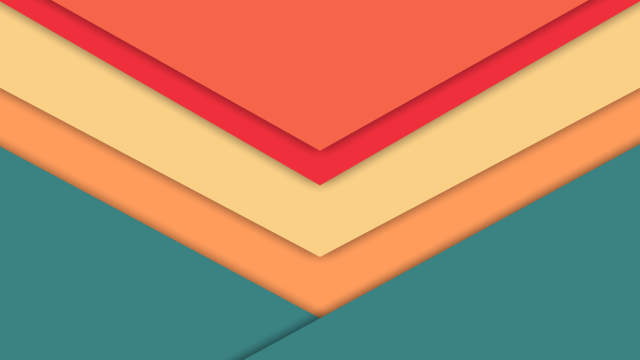
This background is drawn by a WebGL 1 fragment shader. Its source:

```glsl
precision highp float;
uniform vec2 u_resolution;

#define CORAL  vec3(0.965, 0.392, 0.290)
#define RED    vec3(0.937, 0.184, 0.235)
#define CREAM  vec3(0.980, 0.816, 0.530)
#define ORANGE vec3(1.000, 0.612, 0.360)
#define TEAL   vec3(0.230, 0.510, 0.510)
#define SHADOW_WIDTH 0.034
#define SHADOW_STRENGTH 0.56
#define FOLD_STRENGTH 0.72

// Signed distance to the half plane below a line of given height and slope.
float belowLine(vec2 p, float height, float slope) {
    return (p.y - height - slope * p.x) / sqrt(1.0 + slope * slope);
}

// Coverage of a half plane whose edge is blurred over the given width.
float coverage(float dist, float width) {
    return 1.0 - smoothstep(-width, width, dist);
}

// Paper with a straight edge, casting a soft shadow on what lies beneath.
vec3 flatSheet(vec3 under, vec3 paper, float dist, float strength) {
    float aa = 0.75 / u_resolution.y;
    under *= 1.0 - strength * coverage(dist, SHADOW_WIDTH);
    return mix(under, paper, coverage(dist, aa));
}

// Paper above a V shaped edge; the shadow softens around the tip.
vec3 pointedSheet(vec3 under, vec3 paper, vec2 p, float tip, float slope) {
    float aa = 0.75 / u_resolution.y;
    float left = -belowLine(p, tip, -slope);
    float right = -belowLine(p, tip, slope);
    float shade = coverage(left, SHADOW_WIDTH) * coverage(right, SHADOW_WIDTH);
    under *= 1.0 - SHADOW_STRENGTH * shade;
    return mix(under, paper, coverage(max(left, right), aa));
}

void main() {
    // Horizontally centred, one unit per canvas height.
    vec2 p = gl_FragCoord.xy / u_resolution.y;
    p.x -= 0.5 * u_resolution.x / u_resolution.y;

    // Stacked pointed sheets
    vec3 color = ORANGE;
    color = pointedSheet(color, CREAM, p, 0.286, 0.529);
    color = pointedSheet(color, RED, p, 0.485, 0.576);
    color = pointedSheet(color, CORAL, p, 0.581, 0.561);

    // Lower flaps, the right one folded over the left
    color = flatSheet(color, TEAL, belowLine(p, 0.116, -0.537), SHADOW_STRENGTH);
    color = flatSheet(color, TEAL, belowLine(p, 0.116, 0.544), FOLD_STRENGTH);

    gl_FragColor = vec4(color, 1.0);
}
```
